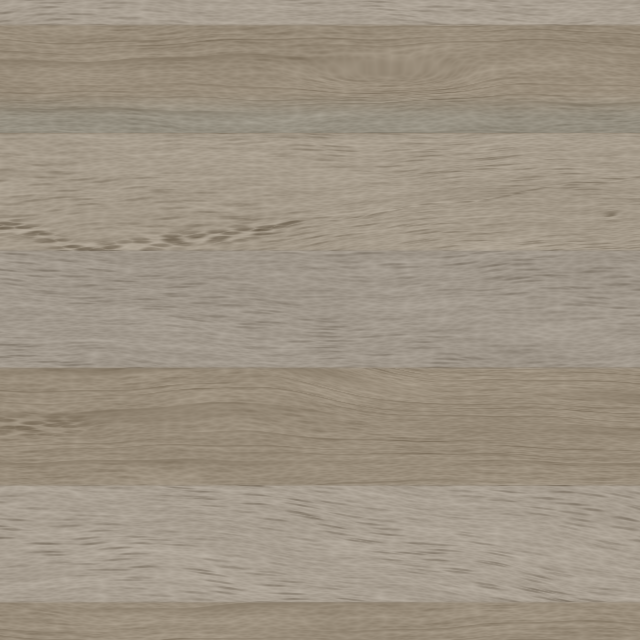
A three.js fragment shader for this texture:

```glsl
// Weathered grey-brown oak boards laid in horizontal rows, with pores, rings and cracks
varying vec2 vUv;

vec2 hash2(vec2 p) {
  return fract(sin(vec2(dot(p, vec2(127.1, 311.7)), dot(p, vec2(269.5, 183.3)))) * 43758.55);
}

// Cellular noise: distance to the nearest scattered point
float cells(vec2 p) {
  vec2 id = floor(p);
  float nearest = 2.0;
  for (int j = -1; j <= 1; j++) {
    for (int i = -1; i <= 1; i++) {
      vec2 cell = id + vec2(float(i), float(j));
      vec2 d = cell + hash2(cell) - p;
      nearest = min(nearest, dot(d, d));
    }
  }
  return sqrt(nearest);
}

// 1 on the row with the given number, else 0
float isRow(float row, float number) {
  return 1.0 - step(0.5, abs(row - number));
}

float brownness(float row) {
  return isRow(row, 0.0) + isRow(row, 2.0) + isRow(row, 5.0);
}

vec3 boardColor(float row) {
  vec3 grey = vec3(0.632, 0.597, 0.550);
  vec3 pale = vec3(0.668, 0.630, 0.578);
  vec3 warm = vec3(0.652, 0.610, 0.548);
  vec3 brown = vec3(0.606, 0.557, 0.487);
  vec3 color = mix(grey, pale, isRow(row, 1.0) + isRow(row, 6.0));
  color = mix(color, warm, isRow(row, 4.0));
  return mix(color, brown, brownness(row));
}

float bump(vec2 p, vec2 center, vec2 size) {
  vec2 d = (p - center) / size;
  return exp(-dot(d, d));
}

// Height bent by layered sines, so that the grain follows its level lines
float grainHeight(vec2 p, float row, float t) {
  float h = p.y + 0.008 * sin(5.0 * p.x + 9.0 * p.y + row * 2.3)
    + 0.0035 * sin(13.0 * p.x - 22.0 * p.y + row * 4.1)
    + 0.0012 * sin(37.0 * p.x + 60.0 * p.y + row);
  h += isRow(row, 1.0) * 0.075 * p.x * p.x;
  h += isRow(row, 2.0) * 0.065 * t * smoothstep(0.36, 0.72, p.x);
  h -= isRow(row, 4.0) * 0.10 * (1.0 - 0.7 * t) * smoothstep(0.25, 1.1, p.x);
  h += isRow(row, 5.0) * 0.035 * bump(p, vec2(0.62, 0.875), vec2(0.13, 0.028));
  return h;
}

// Broken dark lines where one growth ring ends
float ringLines(float x, float h, float row) {
  float v = h * 62.0 + 0.8 * sin(h * 75.0 + row);
  float f = fract(v);
  float line = smoothstep(0.55, 0.9, f) * (1.0 - smoothstep(0.9, 1.0, f));
  float fade = 0.5 + 0.5 * sin(x * 7.0 + floor(v) * 2.4);
  return line * (0.2 + 0.8 * fade);
}

// Rough seam across the warm board, wide on the left and thin on the right
float crackMask(vec2 p) {
  float seam = 0.613 + 0.033 * (1.0 - smoothstep(0.0, 0.13, p.x))
    + 0.14 * max(p.x - 0.2, 0.0) + 0.003 * sin(p.x * 31.0);
  float width = mix(0.013, 0.0022, smoothstep(0.38, 0.5, p.x));
  float d = (p.y - seam) / width;
  return exp(-d * d) * mix(1.0, 0.55, smoothstep(0.4, 0.55, p.x));
}

void main() {
  vec2 p = vUv;

  // Rows of boards; the fifth full one is slightly narrower
  float s = (p.y - 0.0586) / 0.1833 + 1.0;
  s += 0.085 * max(s - 5.0, 0.0);
  float row = floor(s);
  float t = s - row;
  float brown = brownness(row);

  // Board colours, blended softly at the joints
  vec3 color = boardColor(row);
  color = mix(color, boardColor(row - 1.0), 0.5 * (1.0 - smoothstep(0.0, 0.012, t)));
  color = mix(color, boardColor(row + 1.0), 0.5 * smoothstep(0.988, 1.0, t));
  color = mix(color, vec3(0.59, 0.565, 0.51), isRow(row, 5.0) * (1.0 - smoothstep(0.1, 0.4, t)));

  // Fibres, flecks and pores stretched along the grain
  float h = grainHeight(p, row, t);
  vec2 shift = vec2(row * 17.3, row * 5.7);
  float fibre = cells(vec2(p.x * 55.0, h * 250.0) + shift) - 0.45;
  float streak = cells(vec2(p.x * 5.0, h * 85.0) + shift) - 0.45;
  float dash = cells(vec2(p.x * 10.0, h * 125.0) + shift + 40.0);
  float pore = 1.0 - smoothstep(0.06, 0.36, dash);
  float poreDepth = mix(0.065, 0.035, brown) + 0.025 * isRow(row, 1.0);
  float shade = 0.065 * fibre + 0.05 * streak;
  shade -= poreDepth * pore * (0.75 + 0.5 * sin(p.x * 9.0 + h * 40.0 + row));

  // Growth rings and the pale patch beside them
  float rough = 0.8 + 0.6 * fibre;
  shade -= mix(0.022, 0.075, brown) * ringLines(p.x, h, row) * rough;
  shade += isRow(row, 2.0) * 0.035 * bump(p, vec2(0.6, 0.395), vec2(0.13, 0.02));

  // Cracks, dark knots and the worn light chips around them
  float chips = smoothstep(0.2, 0.65, cells(vec2(p.x * 28.0, h * 160.0) + shift));
  float wear = isRow(row, 4.0) * (crackMask(p) + bump(p, vec2(0.955, 0.663), vec2(0.012, 0.008)));
  wear += isRow(row, 2.0) * 0.7 * bump(p, vec2(0.04, 0.335), vec2(0.11, 0.018));
  shade += wear * mix(-0.15, 0.035, chips);

  // Broad mottling and faint joints
  shade += 0.009 * sin(p.x * 6.0 + row * 3.0) * sin(p.y * 34.0 + p.x * 4.0);
  shade -= 0.025 * (1.0 - smoothstep(0.0, 0.015, min(t, 1.0 - t)));

  gl_FragColor = vec4(color + shade * vec3(1.0, 1.02, 1.04), 1.0);
}
```
